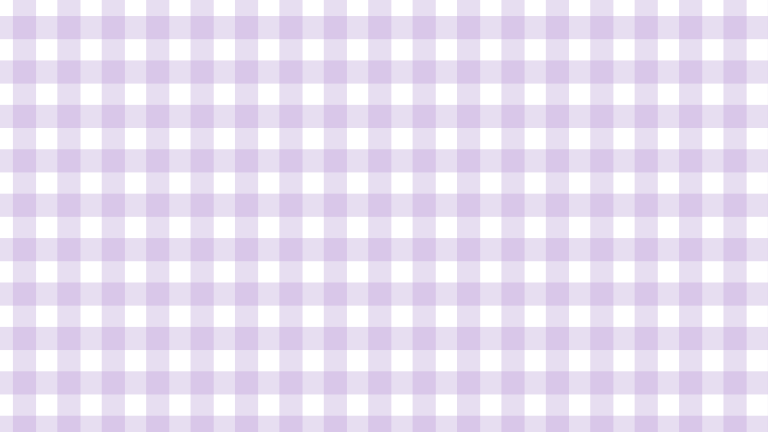
This pattern is drawn by a Shadertoy shader. Its source:

```glsl
// Lilac gingham: equal, evenly spaced stripes run down and across a white cloth.
// Each stripe is a repeated 1D distance turned into smooth coverage, and the two
// coverages blend white, the single-stripe tint and the darker crossing tint.

// Lengths are fractions of the canvas height.
const float PERIOD = 0.1028;                      // stripe spacing, both ways
const float HALF_WIDTH = 0.0268;                  // half of a stripe's width
const vec2 FIRST_CENTER = vec2(0.0567, 0.9361);   // a column's x, a row's y

const vec3 WHITE = vec3(1.0);
const vec3 STRIPE_TINT = vec3(0.906, 0.870, 0.945);
const vec3 CROSSING_TINT = vec3(0.850, 0.780, 0.914);

// Distance on each axis to the centre of the nearest stripe.
vec2 stripeDistance(vec2 p) {
    vec2 cell = (p - FIRST_CENTER) / PERIOD;
    return abs(fract(cell + 0.5) - 0.5) * PERIOD;
}

void mainImage(out vec4 fragColor, in vec2 fragCoord) {
    float pixel = 1.0 / iResolution.y;
    vec2 p = fragCoord * pixel;

    // Coverage by columns (x) and rows (y), smoothed over one pixel.
    vec2 cover = clamp((HALF_WIDTH - stripeDistance(p)) / pixel + 0.5, 0.0, 1.0);

    // Weave the two stripe directions together.
    vec3 betweenRows = mix(WHITE, STRIPE_TINT, cover.x);
    vec3 alongRow = mix(STRIPE_TINT, CROSSING_TINT, cover.x);
    fragColor = vec4(mix(betweenRows, alongRow, cover.y), 1.0);
}
```
